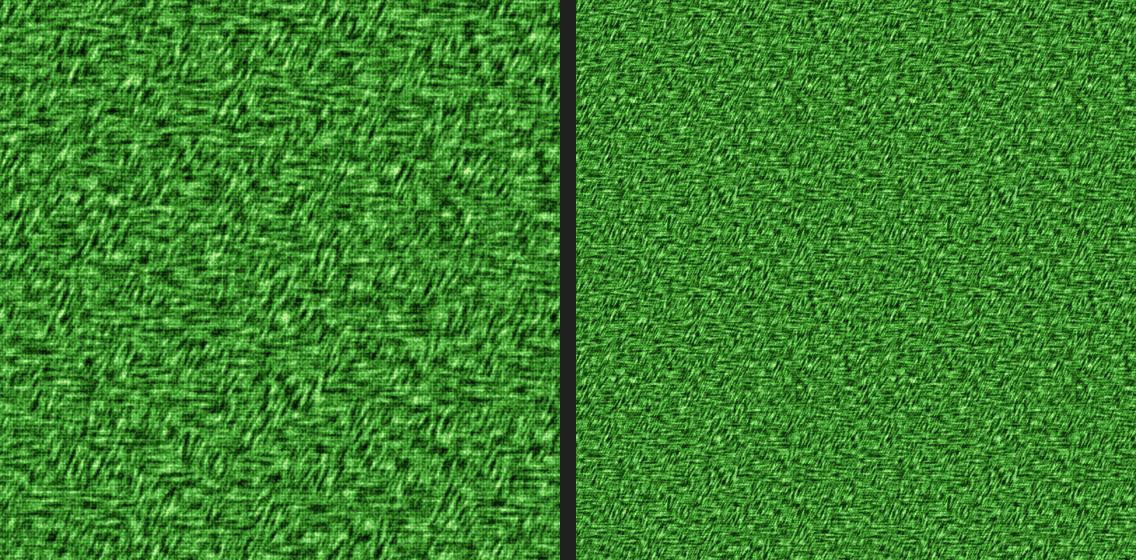
Left, the tile; right, the same tile 2 across and 2 down.
A WebGL 1 fragment shader for this texture:

```glsl
precision highp float;

uniform vec2 u_resolution;

const float TAU = 6.2831853;

// Cells per canvas side for each layer
const vec2 BLADE_CELLS = vec2(120.0, 38.0);
const vec2 LINE_CELLS = vec2(22.0, 128.0);
const vec2 MOTTLE_CELLS = vec2(52.0, 58.0);
const vec2 GRAIN_CELLS = vec2(200.0, 210.0);
const vec2 PATCH_CELLS = vec2(13.0, 15.0);
const vec2 THREADS = vec2(192.0, 192.0);
const float BLADE_SKEW = 54.0;  // whole columns a blade leans over one canvas height

// Strength of each layer
const float BLADE_GAIN = 0.68;
const float LINE_GAIN = 0.52;
const float MOTTLE_GAIN = 0.35;
const float GRAIN_GAIN = 0.38;
const float WEAVE_GAIN = 0.22;
const float NOISE_GAIN = 4.6;   // brings gradient noise to unit deviation

// Greens from shadow to glint
const vec3 PIT = vec3(0.01, 0.06, 0.00);
const vec3 SHADOW = vec3(0.05, 0.18, 0.03);
const vec3 DEEP = vec3(0.11, 0.32, 0.06);
const vec3 MOSS = vec3(0.17, 0.43, 0.11);
const vec3 LEAF = vec3(0.23, 0.55, 0.16);
const vec3 FRESH = vec3(0.30, 0.65, 0.22);
const vec3 LIGHT = vec3(0.44, 0.80, 0.36);
const vec3 GLINT = vec3(0.78, 0.93, 0.60);

float hash(vec2 p) {
  vec3 q = fract(vec3(p.xyx) * 0.1031);
  q += dot(q, q.yzx + 33.33);
  return fract((q.x + q.y) * q.z);
}

// Gradient at a lattice point, wrapped over the canvas along the skew
float cornerValue(vec2 cell, vec2 offset, vec2 cells, float skew, float seed) {
  float turns = floor((cell.y + 0.5) / cells.y);
  cell += turns * vec2(skew, -cells.y);
  cell.x = mod(cell.x + 0.5, cells.x) - 0.5;
  float angle = TAU * hash(floor(cell + 0.5) + seed);
  return dot(vec2(cos(angle), sin(angle)), offset);
}

// Tiling gradient noise of roughly unit deviation
float noise(vec2 uv, vec2 cells, float skew, float seed) {
  vec2 p = uv * cells - vec2(skew * uv.y, 0.0);
  vec2 cell = floor(p);
  vec2 f = p - cell;
  vec2 fade = f * f * f * (f * (f * 6.0 - 15.0) + 10.0);
  vec2 e = vec2(1.0, 0.0);
  float bottom = mix(cornerValue(cell, f, cells, skew, seed),
                     cornerValue(cell + e.xy, f - e.xy, cells, skew, seed), fade.x);
  float top = mix(cornerValue(cell + e.yx, f - e.yx, cells, skew, seed),
                  cornerValue(cell + e.xx, f - e.xx, cells, skew, seed), fade.x);
  return NOISE_GAIN * mix(bottom, top, fade.y);
}

// Colour ramp over tone, in deviations from the mean
vec3 grassColor(float tone) {
  vec3 color = mix(PIT, SHADOW, smoothstep(-3.0, -1.95, tone));
  color = mix(color, DEEP, clamp((tone + 1.95) / 0.78, 0.0, 1.0));
  color = mix(color, MOSS, clamp((tone + 1.17) / 0.65, 0.0, 1.0));
  color = mix(color, LEAF, clamp((tone + 0.52) / 0.62, 0.0, 1.0));
  color = mix(color, FRESH, clamp((tone - 0.10) / 0.67, 0.0, 1.0));
  color = mix(color, LIGHT, clamp((tone - 0.77) / 0.87, 0.0, 1.0));
  return mix(color, GLINT, clamp((tone - 1.64) / 1.3, 0.0, 1.0));
}

void main() {
  vec2 uv = gl_FragCoord.xy / u_resolution;

  // Patches where either leaning blades or level lines prevail
  float patchMix = smoothstep(-1.2, 1.2, noise(uv, PATCH_CELLS, 0.0, 11.0));
  float bladeShare = mix(0.45, 1.35, patchMix);
  float lineShare = mix(1.4, 0.4, patchMix);

  float tone = BLADE_GAIN * bladeShare * noise(uv, BLADE_CELLS, BLADE_SKEW, 301.0);
  tone += LINE_GAIN * lineShare * noise(uv, LINE_CELLS, 0.0, 617.0);
  tone += MOTTLE_GAIN * noise(uv, MOTTLE_CELLS, 0.0, 907.0);
  tone += GRAIN_GAIN * noise(uv, GRAIN_CELLS, 0.0, 1213.0);

  // Fine woven threads
  vec2 weave = sin(TAU * THREADS * uv);
  tone += WEAVE_GAIN * (weave.x + weave.y);

  gl_FragColor = vec4(grassColor(tone), 1.0);
}
```
